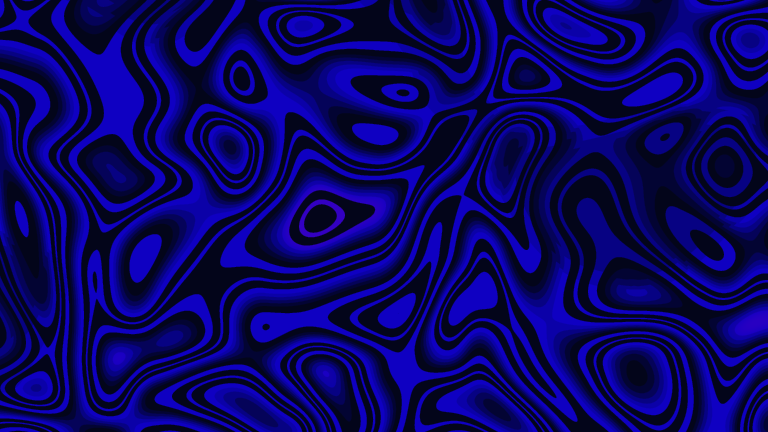
This background is drawn by a WebGL 1 fragment shader. Its source:

```glsl
precision highp float;
// Liquid contour rings in electric blue on near-black navy.
// A warped gradient noise gives a height; a repeating profile turns the height
// into six flat tones: thin lines, solid rings and stepped slopes.

uniform vec2 u_resolution;

vec2 gradientAt(vec2 cell) {
    float h = fract(sin(dot(cell, vec2(127.1, 311.7))) * 43758.55);
    return vec2(cos(6.2832 * h), sin(6.2832 * h));
}

float gradientNoise(vec2 p) {
    vec2 cell = floor(p);
    vec2 f = p - cell;
    vec2 w = f * f * f * (f * (f * 6.0 - 15.0) + 10.0);
    float a = dot(gradientAt(cell), f);
    float b = dot(gradientAt(cell + vec2(1.0, 0.0)), f - vec2(1.0, 0.0));
    float c = dot(gradientAt(cell + vec2(0.0, 1.0)), f - vec2(0.0, 1.0));
    float d = dot(gradientAt(cell + 1.0), f - 1.0);
    return mix(mix(a, b, w.x), mix(c, d, w.x), w.y);
}

float insideBand(float x, float low, float high) {
    return step(low, x) * step(x, high);
}

// Tone 0 (navy) to 5 (full blue) over one period of height.
float ringTone(float u) {
    float line = insideBand(u, 0.14, 0.20);
    float ring = insideBand(u, 0.36, 0.50);
    float slope = clamp(floor((u - 0.62) / 0.07) + 1.0, 0.0, 5.0);
    return max(5.0 * max(line, ring), slope);
}

vec3 toneColor(float tone) {
    float s = tone / 5.0;
    float blue = mix(s, s * s * (3.0 - 2.0 * s), 0.5);
    return vec3(0.01 + 0.05 * s * s, 0.02 * (1.0 - s), 0.10 + 0.66 * blue);
}

vec3 contourColor(vec2 p) {
    // Bend the domain so the rings become irregular.
    vec2 bend = vec2(gradientNoise(p * 2.6 + 7.3), gradientNoise(p * 2.6 + 31.8));
    float height = gradientNoise((p + 0.12 * bend) * 4.2 + 3.4);
    float tone = ringTone(fract(height / 0.4 + 0.8));

    // Broad patches where the rings fade to darker tones.
    float shade = smoothstep(0.1, 0.38, gradientNoise(p * 1.7 + 12.6));
    tone = floor(tone * (1.0 - 0.5 * shade) + 0.5);

    // The highest peaks lean towards violet.
    vec3 color = toneColor(tone);
    color.r += 0.14 * smoothstep(0.40, 0.52, height) * tone / 5.0;
    return color;
}

void main() {
    // Average a 4 by 4 grid of samples for smooth edges.
    vec3 sum = vec3(0.0);
    for (int y = 0; y < 4; y++) {
        for (int x = 0; x < 4; x++) {
            vec2 offset = (vec2(float(x), float(y)) - 1.5) * 0.3;
            sum += contourColor((gl_FragCoord.xy + offset) / u_resolution.y);
        }
    }
    gl_FragColor = vec4(sum / 16.0, 1.0);
}
```
